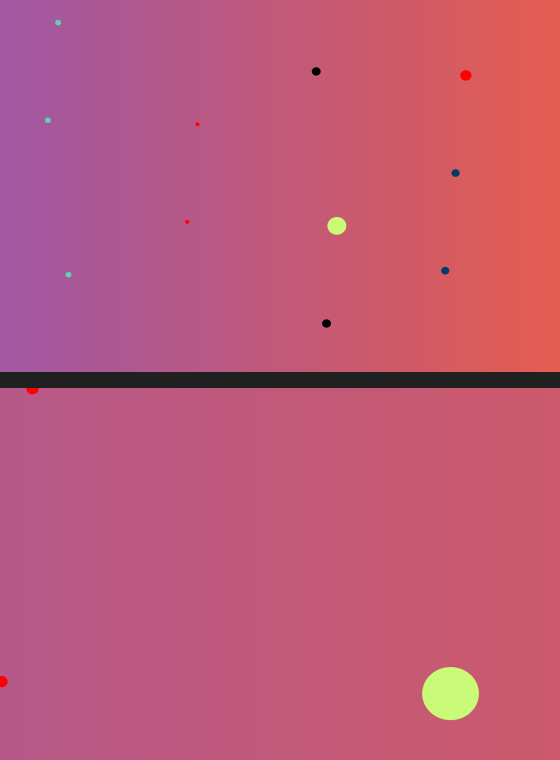
Top: the whole. Bottom: its middle third, enlarged.
Write a Shadertoy shader that draws this background.

```glsl
const int DOT_COUNT = 11;

// Kinds: teal, navy, black, small red, large red, lime
const vec3 DOT_COLORS[6] = vec3[6](
    vec3(0.37, 0.82, 0.69), vec3(0.0, 0.23, 0.42), vec3(0.0),
    vec3(1.0, 0.0, 0.0), vec3(1.0, 0.0, 0.0), vec3(0.79, 0.98, 0.47));

// Radii as fractions of the canvas width
const float DOT_RADII[6] = float[6](0.0053, 0.0072, 0.0079, 0.0036, 0.0099, 0.0169);

// Violet to orange sweep from left to right
vec3 backdrop(float x) {
    return vec3(0.633 + 0.225 * x + 0.04 * x * x,
                0.345 + 0.02 * x * x * x,
                0.642 - 0.33 * x);
}

// Low-discrepancy scatter, kept clear of the canvas edges
vec2 dotCenter(int i) {
    return 0.03 + 0.94 * fract(vec2(0.059, 0.688) + float(i) * vec2(0.7549, 0.5698));
}

// Four kinds repeat, then the two largest appear once each
int dotKind(int i) {
    return i < 9 ? i % 4 : i - 5;
}

void mainImage(out vec4 fragColor, in vec2 fragCoord) {
    vec2 uv = fragCoord / iResolution.xy;
    float pixel = 1.0 / iResolution.x;
    vec3 color = backdrop(uv.x);

    // Slightly flattened dots with one-pixel smooth edges
    vec2 scale = vec2(1.0, 1.07 * iResolution.y / iResolution.x);
    for (int i = 0; i < DOT_COUNT; i++) {
        int kind = dotKind(i);
        float dist = length((uv - dotCenter(i)) * scale) - DOT_RADII[kind];
        float coverage = 1.0 - smoothstep(-0.7 * pixel, 0.7 * pixel, dist);
        color = mix(color, DOT_COLORS[kind], coverage);
    }

    fragColor = vec4(color, 1.0);
}
```
